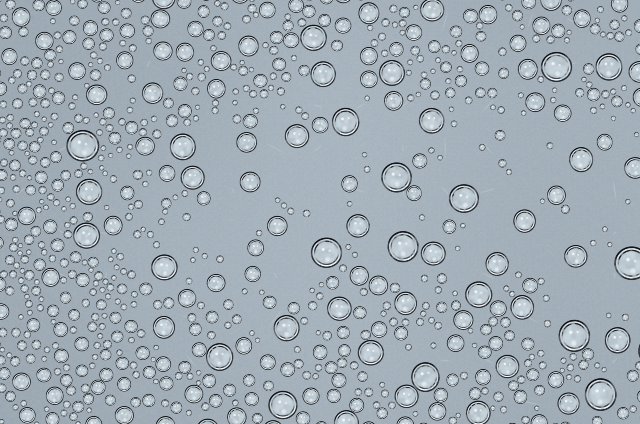
A WebGL 1 fragment shader for this texture:

```glsl
precision highp float;
uniform vec2 u_resolution;

const int LAYERS = 6;
const vec3 FILM = vec3(0.64, 0.69, 0.73);
const vec3 PALE = vec3(0.75, 0.80, 0.83);
const vec3 WHITE = vec3(0.97, 0.98, 1.0);
const vec3 INK = vec3(0.07, 0.08, 0.09);

float hash(vec2 p) {
  return fract(sin(dot(p, vec2(127.1, 311.7))) * 43758.5453);
}

float noise(vec2 p) {
  vec2 i = floor(p), f = fract(p);
  f = f * f * (3.0 - 2.0 * f);
  return mix(mix(hash(i), hash(i + vec2(1.0, 0.0)), f.x),
             mix(hash(i + vec2(0.0, 1.0)), hash(i + 1.0), f.x), f.y);
}

mat2 rotation(float a) {
  return mat2(cos(a), sin(a), -sin(a), cos(a));
}

// Layers run from the largest drops (0) to the finest mist (5)
float cellSize(float layer) { return 0.2 * pow(0.64, layer); }
float gridAngle(float layer) { return 0.35 + 0.7 * layer; }

vec2 cellOf(vec2 p, float layer) {
  vec2 g = rotation(gridAngle(layer)) * p / cellSize(layer);
  return floor(g + vec2(0.5 * mod(floor(g.y), 2.0), 0.0));
}

// Mist gathers at the left, small drops at top and bottom, large ones elsewhere
float chance(vec2 p, float layer) {
  float left = 1.0 - smoothstep(0.12, 0.48, p.x + 0.15 * (noise(p * 6.0) - 0.5));
  float edge = smoothstep(0.14, 0.36, abs(p.y - 0.5) + 0.25 * (noise(p * 5.0) - 0.5));
  float fine = smoothstep(1.0, 6.0, layer);
  float large = 0.6 * smoothstep(0.12, 0.4, p.x);
  float small = max(left * mix(0.1, 1.1, fine), edge * mix(1.0, 0.6, fine)) + 0.05;
  return mix(large, small, smoothstep(0.5, 3.0, layer));
}

// Centre in xy, radius in z; the radius is 0 where the cell is empty
vec3 dropIn(vec2 cell, float layer) {
  vec2 key = cell + 37.0 * layer;
  float size = cellSize(layer);
  float radius = mix(0.15 + 0.025 * layer, 0.2 + 0.045 * layer, hash(key + 0.3));
  vec2 jitter = vec2(hash(key + 5.1), hash(key + 9.7)) - 0.5;
  vec2 g = cell + 0.5 + jitter * (0.96 - 2.0 * radius);
  g.x -= 0.5 * mod(cell.y, 2.0);
  vec2 centre = rotation(-gridAngle(layer)) * g * size;
  return vec3(centre, radius * size * step(hash(key + 2.9), chance(centre, layer)));
}

// 1 when a drop of a larger layer covers the place of this one
float crowdedOut(vec3 drop, float layer) {
  float hit = 0.0;
  for (int j = 0; j < LAYERS; j++) {
    float other = float(j);
    if (other >= layer) break;
    vec2 home = cellOf(drop.xy, other);
    for (int n = 0; n < 9; n++) {
      vec2 offset = vec2(mod(float(n), 3.0), floor(float(n) / 3.0)) - 1.0;
      vec3 big = dropIn(home + offset, other);
      float gap = distance(drop.xy, big.xy) - drop.z - big.z;
      if (big.z > 0.0 && gap < 0.0) hit = 1.0;
    }
  }
  return hit;
}

float ring(float d, float radius, float width, float soft) {
  return 1.0 - smoothstep(width - soft, width + soft, abs(d - radius));
}

float glint(vec2 q, vec2 at, float size) {
  return 1.0 - smoothstep(0.4 * size, 1.4 * size, distance(q, at));
}

vec3 paintDrop(vec3 under, vec2 q, float soft, float seed) {
  float d = length(q * vec2(1.0 + 0.1 * (seed - 0.5), 1.0));
  vec2 dir = q / max(d, 0.001);
  float top = smoothstep(-0.1, 0.8, dir.y - 0.3 * dir.x);
  float bottom = smoothstep(0.1, 0.8, 0.3 * dir.x - dir.y);
  float fleck = smoothstep(0.2, 0.7, noise(dir * 4.0 + seed * 50.0));
  float thick = 0.045 + 0.2 * soft;
  // Mottled body, thin dark rim, bright inner ring, broken inner line
  float mottle = noise(q * 3.5 + seed * 70.0) - 0.5;
  vec3 body = mix(PALE, FILM, smoothstep(0.5, 0.95, d) * 0.6) + 0.09 * mottle;
  vec3 c = mix(under, body, 1.0 - smoothstep(1.0 - soft, 1.0 + soft, d));
  float rim = max(0.5 + 0.3 * fleck, max(top, 0.85 * bottom));
  c = mix(c, INK, ring(d, 0.95 - 0.15 * soft, thick, soft) * rim);
  c = mix(c, WHITE, ring(d, 0.85, 0.045, soft) * (0.15 + 0.8 * max(bottom, 0.6 * top) * fleck));
  c = mix(c, INK, ring(d, 0.76, 0.04, soft) * max(top, 0.75 * bottom) * (0.25 + 0.7 * fleck));
  // Reflections of the light, broader on small drops
  float spot = 0.09 + 0.5 * soft;
  float shine = glint(q, vec2(-0.22, 0.22), spot);
  shine += 0.7 * glint(q, vec2(0.2, 0.1 + 0.2 * seed), 0.8 * spot);
  shine += 0.6 * glint(q, vec2(0.1 - 0.2 * seed, -0.45), 0.16 + 0.3 * soft);
  return mix(c, WHITE, min(shine, 1.0) * 0.9);
}

// Sparse faint hairlines on the film
float scratch(vec2 p, float pixel) {
  vec2 cell = floor(p / 0.1);
  vec2 q = rotation(6.28 * hash(cell + 3.3)) * (p - (cell + 0.5) * 0.1);
  float across = 1.0 - smoothstep(0.0, 0.0004 + pixel, abs(q.y));
  float along = 1.0 - smoothstep(0.003, 0.03 * hash(cell + 8.1) + 0.006, abs(q.x));
  return across * along * step(0.65, hash(cell));
}

void main() {
  float pixel = 1.0 / u_resolution.y;
  vec2 p = gl_FragCoord.xy * pixel;
  vec3 color = FILM + 0.03 * (noise(p * 2.5) - 0.5) + 0.02 * (hash(floor(p * 340.0)) - 0.5);
  color += 0.025 * smoothstep(0.9, 0.1, distance(p, vec2(0.85, 0.4))) - 0.012;
  color = mix(color, PALE, 0.5 * scratch(p, pixel));
  for (int i = 0; i < LAYERS; i++) {
    float layer = float(i);
    vec2 cell = cellOf(p, layer);
    vec3 drop = dropIn(cell, layer);
    if (drop.z > 0.0 && distance(p, drop.xy) < drop.z * 1.1 + pixel) {
      if (crowdedOut(drop, layer) < 0.5) {
        color = paintDrop(color, (p - drop.xy) / drop.z, 0.55 * pixel / drop.z, hash(cell + layer));
      }
    }
  }
  gl_FragColor = vec4(color, 1.0);
}
```
